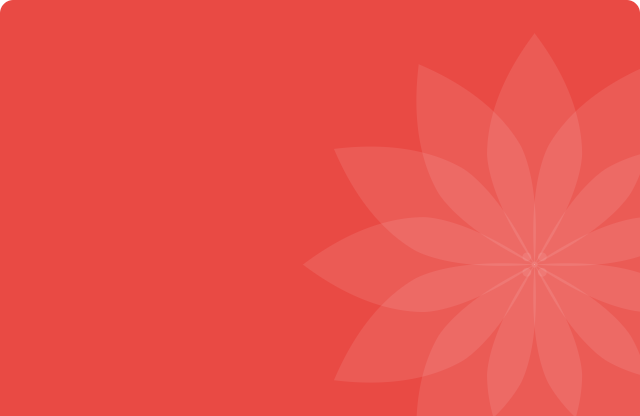
Write a Shadertoy shader that draws this background.

```glsl
// A translucent twelve-petal flower on a flat coral card with rounded top corners.
// Each petal is a pointed profile rotated about one centre; overlapping petals
// blend towards white, so the layered lenses grow lighter near the middle.

#define CARD_SIZE     vec2(1.536, 1.0)
#define CARD_COLOR    vec3(0.914, 0.290, 0.267)
#define FLOWER_CENTER vec2(1.283, 0.364)
#define PETAL_COUNT   12
#define PETAL_LENGTH  0.556
#define PETAL_WIDEST  0.266
#define PETAL_HALF    0.114
#define PETAL_ALPHA   0.093
#define DOT_OFFSET    0.0185
#define DOT_RADIUS    0.0105
#define CORNER_RADIUS 0.032

const float TAU = 6.2831853;

// Antialiased coverage of a shape whose signed distance is negative inside.
float coverage(float dist, float pixel) {
    return clamp(0.5 - dist / pixel, 0.0, 1.0);
}

// Petal along +x from the origin: the width rises to its widest point, then tapers.
float petalDistance(vec2 p) {
    bool inner = p.x < PETAL_WIDEST;
    float span = inner ? PETAL_WIDEST : PETAL_LENGTH - PETAL_WIDEST;
    float power = inner ? 1.6 : 1.92;
    float t = min(abs(p.x - PETAL_WIDEST) / span, 1.0);
    float halfWidth = PETAL_HALF * (1.0 - pow(t, power));
    float slope = PETAL_HALF * power * pow(t, power - 1.0) / span;
    float side = (abs(p.y) - halfWidth) / sqrt(1.0 + slope * slope);
    return max(side, max(-p.x, p.x - PETAL_LENGTH));
}

// Distance to a card rounded at its two upper corners.
float cardDistance(vec2 p) {
    vec2 inset = vec2(min(p.x, CARD_SIZE.x - p.x), CARD_SIZE.y - p.y);
    return length(max(CORNER_RADIUS - inset, 0.0)) - CORNER_RADIUS;
}

void mainImage(out vec4 fragColor, in vec2 fragCoord) {
    vec2 p = fragCoord / iResolution.xy * CARD_SIZE;
    float pixel = 1.0 / iResolution.y;
    vec2 q = p - FLOWER_CENTER;
    vec3 white = vec3(1.0);
    vec3 color = CARD_COLOR;

    // Overlapping petals
    for (int i = 0; i < PETAL_COUNT; i++) {
        float angle = TAU * float(i) / float(PETAL_COUNT);
        vec2 axis = vec2(cos(angle), sin(angle));
        vec2 local = vec2(dot(q, axis), dot(q, vec2(-axis.y, axis.x)));
        color = mix(color, white, PETAL_ALPHA * coverage(petalDistance(local), pixel));
    }

    // Four small dots and a core, folded into one quadrant
    float dots = coverage(length(abs(q) - DOT_OFFSET) - DOT_RADIUS, pixel);
    float core = coverage(length(q) - 0.7 * DOT_RADIUS, pixel);
    color = mix(color, white, PETAL_ALPHA * max(dots, core));

    // Rounded upper corners
    color = mix(white, color, coverage(cardDistance(p), pixel));
    fragColor = vec4(color, 1.0);
}
```
